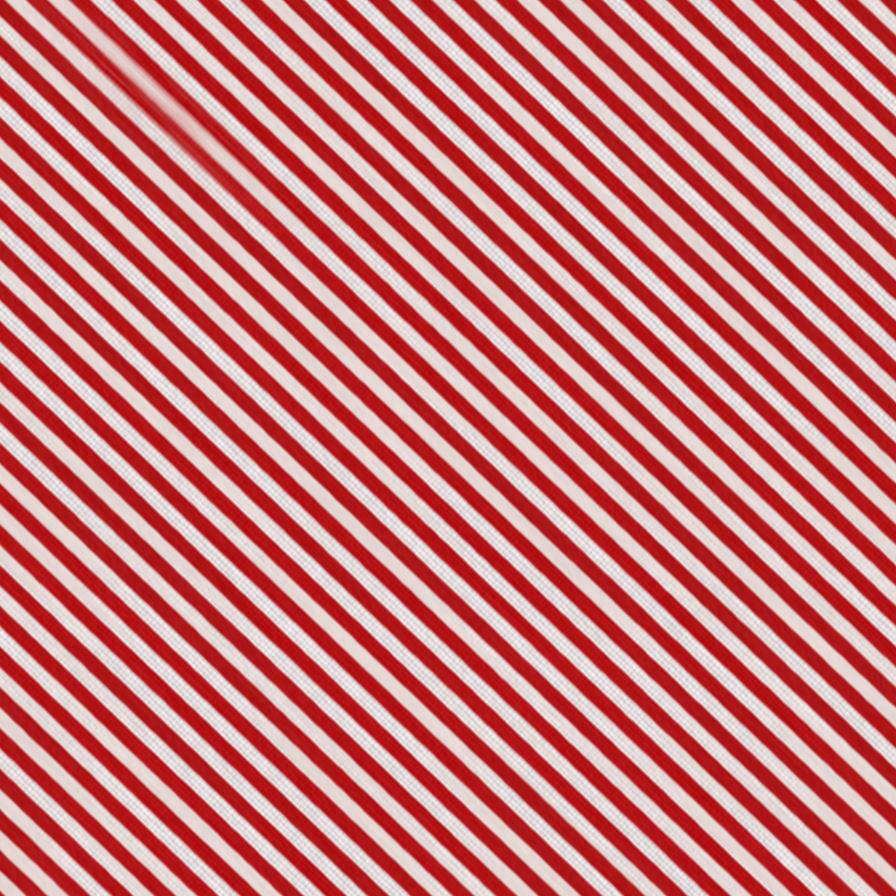
Reproduce this pattern procedurally as a WebGL 2 fragment shader.

```glsl
#version 300 es
precision highp float;

uniform vec2 u_resolution;
out vec4 outColor;

const float TAU = 6.2831853;
const vec2 REPEATS = vec2(21.0, 22.0);   // stripes across and down
const float OFFSET = 0.38;               // shift of the stripes, in periods
const float RED_SHARE = 0.5;             // red part of one period
const float EDGE_SOFTNESS = 0.066;       // half width of the blend, in periods
const float EDGE_WOBBLE = 0.02;
const float THREADS = 6.0;               // fine lines per period
const float TICKS = 6.0;                 // density of the cross weave
const float GRAIN = 0.07;
const vec2 WORN_CENTER = vec2(0.18, 0.88);
const vec2 WORN_SIZE = vec2(0.12, 0.03);
const float WORN_AMOUNT = 0.4;

const vec3 RED_DEEP = vec3(0.675, 0.085, 0.092);
const vec3 RED_BRIGHT = vec3(0.70, 0.072, 0.082);
const vec3 CREAM = vec3(0.895, 0.845, 0.828);
const vec3 COOL_WHITE = vec3(0.885, 0.865, 0.863);
const vec3 FADED_PINK = vec3(0.80, 0.50, 0.48);

float hash(vec2 p) {
    return fract(sin(dot(p, vec2(127.1, 311.7))) * 43758.5453);
}

// Hash of a sheared cell, wrapped so that both canvas edges meet.
float cellHash(vec2 cell, float perStripe, float along) {
    cell.x -= REPEATS.x * perStripe * floor(cell.y / along);
    return hash(mod(cell, vec2(REPEATS.y * perStripe, along)));
}

// Value noise: q.x counts stripes, q.y is the horizontal position.
float stripeNoise(vec2 q, float perStripe, float along) {
    q *= vec2(perStripe, along);
    vec2 cell = floor(q);
    vec2 f = q - cell;
    f = f * f * (3.0 - 2.0 * f);
    float low = mix(cellHash(cell, perStripe, along),
                    cellHash(cell + vec2(1, 0), perStripe, along), f.x);
    float high = mix(cellHash(cell + vec2(0, 1), perStripe, along),
                     cellHash(cell + vec2(1, 1), perStripe, along), f.x);
    return mix(low, high, f.y);
}

// Soft patch stretched along the stripes, repeated with the tile.
float wornPatch(vec2 uv) {
    vec2 d = fract(uv - WORN_CENTER + 0.5) - 0.5;
    vec2 across = normalize(REPEATS);
    vec2 p = vec2(dot(d, vec2(across.y, -across.x)), dot(d, across)) / WORN_SIZE;
    return exp(-dot(p, p));
}

void main() {
    vec2 uv = gl_FragCoord.xy / u_resolution;
    float stripe = dot(uv, REPEATS) + OFFSET;
    vec2 q = vec2(stripe, uv.x);

    // Change of tone, partly per band and partly within it
    float band = floor(stripe * 2.0) * 0.5;
    float tone = mix(stripeNoise(vec2(band, uv.x), 2.0, 5.0),
                     stripeNoise(q, 4.0, 8.0), 0.4);
    float woven = smoothstep(0.3, 0.6, tone);

    // Fine threads, cross weave and grain
    float thread = sin(TAU * THREADS * stripe);
    float tick = sin(TAU * TICKS * dot(uv, vec2(REPEATS.y, -REPEATS.x)));
    float weave = woven * (0.6 * thread + 0.4 * tick);
    float streak = stripeNoise(q, 9.0, 24.0) - 0.5;
    float grain = stripeNoise(q, 12.0, 300.0) - 0.5;

    // Stripe coverage with a slightly uneven edge
    float worn = wornPatch(uv);
    float pixel = length(REPEATS / u_resolution);
    float soft = max(EDGE_SOFTNESS, pixel) + 0.08 * worn;
    float wobble = EDGE_WOBBLE * (stripeNoise(q, 4.0, 120.0) - 0.5);
    float fromCenter = abs(fract(stripe + 0.25) - 0.5);
    float white = smoothstep(-soft, soft, fromCenter - 0.5 * RED_SHARE + wobble);

    vec3 redCloth = mix(RED_DEEP, RED_BRIGHT, woven);
    redCloth += 0.016 * weave + 0.025 * streak + 0.5 * GRAIN * grain;
    vec3 whiteCloth = mix(CREAM, COOL_WHITE, woven);
    whiteCloth += 0.06 * weave + 0.03 * streak + GRAIN * grain * (0.4 + 0.6 * woven);

    // Faded streaks in the worn patch
    vec3 color = mix(redCloth, whiteCloth, white);
    float fading = worn * WORN_AMOUNT * clamp(0.5 + 1.5 * streak, 0.0, 1.0);
    color = mix(color, FADED_PINK, fading);

    outColor = vec4(clamp(color, 0.0, 1.0), 1.0);
}
```
